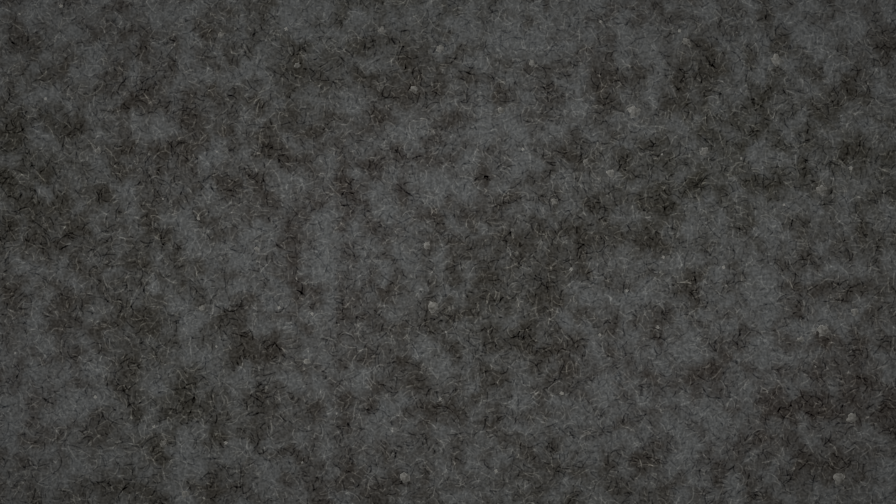
Write a Shadertoy shader that draws this texture.

```glsl
// Dim, dusty ground with matted dry grass, dark tufts and scattered pale pebbles.

const vec3 SOIL = vec3(0.186, 0.177, 0.162);
const vec3 DUST = vec3(0.303, 0.308, 0.306);
const vec3 STRAW = vec3(0.108, 0.107, 0.100);
const vec3 PEBBLE = vec3(0.440, 0.435, 0.415);

vec2 hash22(vec2 p) {
    vec3 q = fract(vec3(p.xyx) * vec3(0.1031, 0.1030, 0.0973));
    q += dot(q, q.yzx + 33.33);
    return fract((q.xx + q.yz) * q.zy);
}

vec2 gradientAt(vec2 cell) {
    float angle = 6.2832 * hash22(cell + 200.0).x;
    return vec2(cos(angle), sin(angle));
}

float gradientNoise(vec2 p) {
    vec2 i = floor(p), f = p - i;
    vec2 u = f * f * f * (f * (f * 6.0 - 15.0) + 10.0);
    vec2 e = vec2(0.0, 1.0);
    float a = dot(gradientAt(i), f);
    float b = dot(gradientAt(i + e.yx), f - e.yx);
    float c = dot(gradientAt(i + e.xy), f - e.xy);
    float d = dot(gradientAt(i + e.yy), f - e.yy);
    return mix(mix(a, b, u.x), mix(c, d, u.x), u.y);
}

// Coverage of a shape edge, softened over about one pixel
float cover(float dist, float soft) {
    return 1.0 - smoothstep(-soft, soft, dist);
}

// Signed sum of curved strands: positive is pale straw, negative is shadow
float strands(vec2 p, float density, float width, float pixel, float seed) {
    vec2 g = p * density;
    vec2 home = floor(g);
    float sum = 0.0;
    for (int y = -1; y <= 1; y++)
    for (int x = -1; x <= 1; x++) {
        vec2 cell = home + vec2(x, y);
        vec2 place = hash22(cell + seed);
        vec2 form = hash22(cell + seed + 71.0);
        vec2 look = hash22(cell + seed + 139.0);
        float angle = 6.2832 * form.x;
        float halfLength = mix(0.12, 0.55, form.y * form.y);
        vec2 q = g - cell - place;
        q = vec2(q.x * cos(angle) + q.y * sin(angle),
                 q.y * cos(angle) - q.x * sin(angle));
        q.y -= (look.x - 0.5) * 1.6 * q.x * q.x;
        q.x = max(abs(q.x) - halfLength, 0.0);
        sum += cover(length(q) / density - width, pixel) * mix(-0.95, 1.0, look.y);
    }
    return sum;
}

// Lumpy stones in some cells: x is coverage, y is shading from lower right to upper left
vec2 pebbles(vec2 p, float density, float share, float radius, float pixel) {
    vec2 home = floor(p * density);
    vec2 result = vec2(0.0);
    for (int y = -1; y <= 1; y++)
    for (int x = -1; x <= 1; x++) {
        vec2 cell = home + vec2(x, y);
        vec2 pick = hash22(cell + 311.0);
        vec2 q = p - (cell + hash22(cell + 347.0)) / density;
        float r = radius * mix(0.5, 1.0, pick.y);
        float lump = 1.0 + 0.6 * gradientNoise(q / r * 1.3 + cell * 7.0);
        float mask = cover(length(q) - r * lump, pixel) * step(pick.x, share);
        result = max(result, vec2(mask, mask * (0.5 + 0.35 * dot(q, vec2(-0.7, 0.7)) / r)));
    }
    return result;
}

// Dust haze against small ragged tufts, from 0 to 1
float dustPatches(vec2 p) {
    vec2 warp = 0.012 * vec2(gradientNoise(p * 16.0 + 17.0), gradientNoise(p * 16.0 + 43.0));
    vec2 ragged = 0.012 * vec2(gradientNoise(p * 60.0 + 7.0), gradientNoise(p * 60.0 + 29.0));
    vec2 q = p + warp + ragged;
    float n = 0.36 * gradientNoise(q * 2.4 + 5.0)
            + 0.42 * gradientNoise(q * 9.0 + 11.0)
            + 0.65 * gradientNoise(q * 18.0 + 23.0)
            + 0.45 * gradientNoise(q * 36.0 + 31.0);
    return smoothstep(-0.58, 0.52, n);
}

void mainImage(out vec4 fragColor, in vec2 fragCoord) {
    float pixel = 1.0 / iResolution.y;
    vec2 p = fragCoord * pixel;
    vec2 centred = fragCoord / iResolution.xy - 0.5;
    float soft = max(0.85 * pixel, 0.0012);

    // Ground, drifting between olive and brown
    float dust = dustPatches(p);
    vec3 color = mix(SOIL, DUST, dust);
    float hue = gradientNoise(p * 2.3 + 61.0);
    color += vec3(-0.006, 0.003, -0.004) * hue * (1.0 - dust);

    // Matted grass, clearest where the dust is thin
    float grass = 0.0;
    for (int i = 0; i < 8; i++) {
        float layer = float(i);
        vec2 shifted = p + vec2(0.37, 0.61) * layer;
        grass += strands(shifted, 31.0 + 4.0 * layer, 0.0012, soft, 53.0 * layer);
    }
    color += STRAW * grass * mix(1.0, 0.6, dust);

    // Fine grit
    float grit = gradientNoise(p * 120.0) + gradientNoise(p * 205.0 + 9.0);
    color += 0.056 * grit;

    // Pebbles and small bright chips
    vec2 stone = pebbles(p, 6.0, 0.42, 0.0120, soft);
    vec3 stoneColor = PEBBLE * (0.62 + 0.5 * stone.y) + 0.10 * grit;
    color = mix(color, stoneColor, 0.75 * stone.x);
    vec2 chip = pebbles(p + 3.7, 11.0, 0.14, 0.0036, soft);
    color = mix(color, PEBBLE * 1.15, 0.7 * chip.x);

    // Light falling off toward the borders
    color *= 1.065 - 0.42 * dot(centred, centred);
    fragColor = vec4(clamp(color, 0.0, 1.0), 1.0);
}
```
